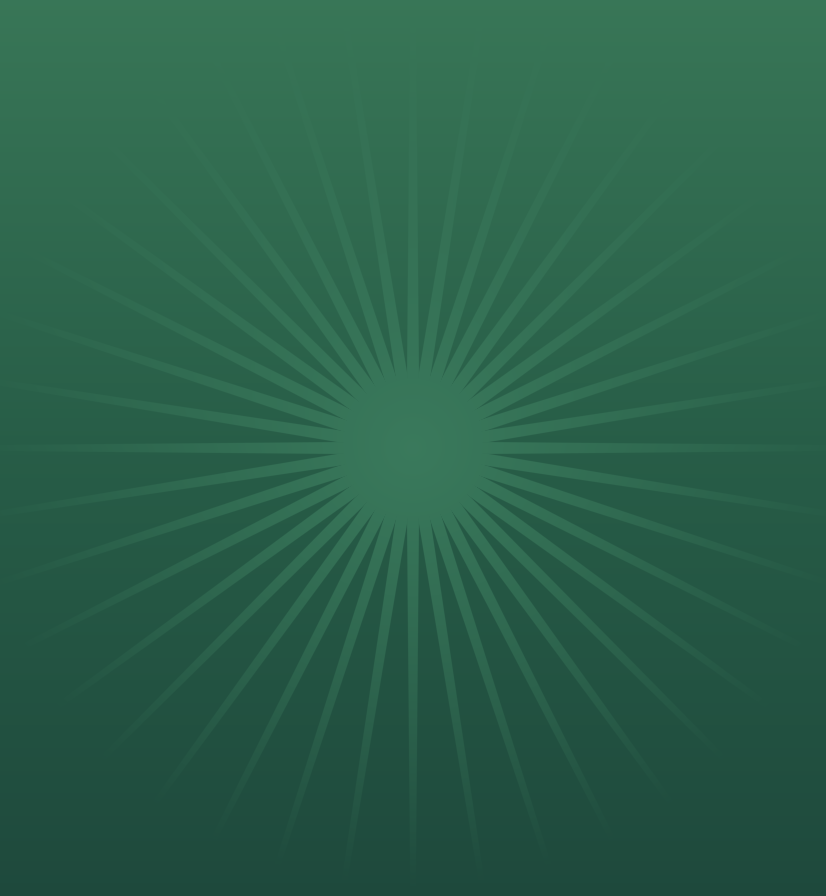
This background is drawn by a Shadertoy shader. Its source:

```glsl
const float TAU = 6.2831853;

// Lengths are fractions of the canvas height
const vec2  CENTER       = vec2(0.5);
const float RAY_COUNT    = 40.0;
const float CORE_RADIUS  = 0.085;
const float TIP_RADIUS   = 0.85;
const float FADE_RADIUS  = 0.49;

const vec3 TOP_COLOR    = vec3(0.220, 0.463, 0.340);
const vec3 MIDDLE_COLOR = vec3(0.153, 0.364, 0.278);
const vec3 BOTTOM_COLOR = vec3(0.118, 0.286, 0.236);
const vec3 BURST_COLOR  = vec3(0.227, 0.476, 0.360);

// Vertical gradient with three stops
vec3 backdrop(float height) {
    vec3 lower = mix(BOTTOM_COLOR, MIDDLE_COLOR, clamp(height * 2.0, 0.0, 1.0));
    return mix(lower, TOP_COLOR, clamp(height * 2.0 - 1.0, 0.0, 1.0));
}

// Signed distance to the edge lines of a many-pointed star
float starDistance(vec2 p) {
    float sector = TAU / RAY_COUNT;
    float angle = atan(p.y, p.x);
    angle = abs(mod(angle + 0.5 * sector, sector) - 0.5 * sector);
    vec2 folded = length(p) * vec2(cos(angle), sin(angle));

    vec2 notch = CORE_RADIUS * vec2(cos(0.5 * sector), sin(0.5 * sector));
    vec2 edge = normalize(vec2(TIP_RADIUS, 0.0) - notch);
    return dot(folded - notch, vec2(-edge.y, edge.x));
}

void mainImage(out vec4 fragColor, in vec2 fragCoord) {
    vec2 uv = fragCoord / iResolution.xy;
    vec2 p = (fragCoord - CENTER * iResolution.xy) / iResolution.y;
    float pixel = 1.0 / iResolution.y;

    // Burst fades evenly from its core outward
    float coverage = 1.0 - smoothstep(-0.75 * pixel, 0.75 * pixel, starDistance(p));
    float fade = clamp(1.0 - length(p) / FADE_RADIUS, 0.0, 1.0);

    vec3 color = mix(backdrop(uv.y), BURST_COLOR, coverage * fade);
    fragColor = vec4(color, 1.0);
}
```
